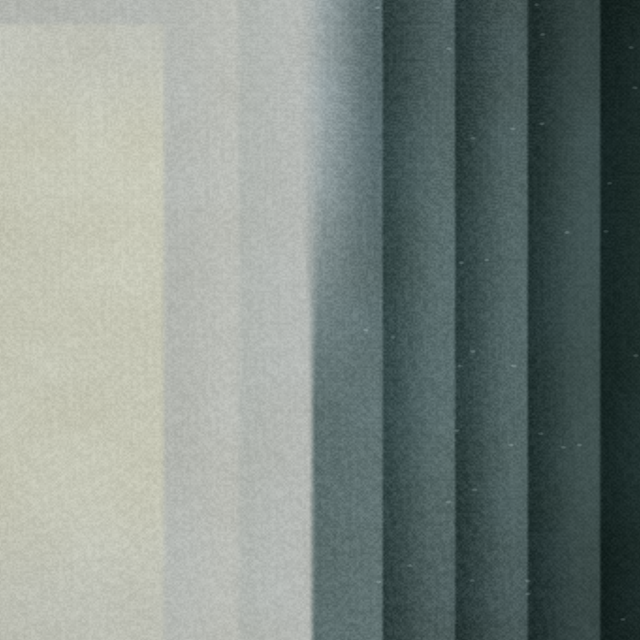
Reproduce this texture procedurally as a Shadertoy shader.

```glsl
float hash(vec2 p) {
    return fract(sin(dot(p, vec2(127.1, 311.7))) * 43758.5453);
}

float valueNoise(vec2 p) {
    vec2 cell = floor(p), f = fract(p);
    f = f * f * (3.0 - 2.0 * f);
    return mix(mix(hash(cell), hash(cell + vec2(1, 0)), f.x),
               mix(hash(cell + vec2(0, 1)), hash(cell + vec2(1, 1)), f.x), f.y);
}

float edge(float x, float at, float softness) {
    return smoothstep(at - softness, at + softness, x);
}

// Pale panel with a grey strip along the top and two grey folds beside it
vec3 paleSide(vec2 uv) {
    vec3 cream = mix(vec3(0.75, 0.76, 0.72), vec3(0.775, 0.78, 0.715), smoothstep(0.0, 0.3, uv.y));
    cream = mix(cream, vec3(0.74, 0.75, 0.72), 0.7 * smoothstep(0.75, 0.96, uv.y));
    cream += 0.025 * (valueNoise(uv * 5.0) - 0.5);
    vec3 color = mix(cream, vec3(0.69, 0.705, 0.69), 0.8 * edge(uv.y, 0.962, 0.006));
    vec3 fold = mix(vec3(0.705, 0.72, 0.70), vec3(0.73, 0.74, 0.715), smoothstep(0.256, 0.371, uv.x));
    color = mix(color, fold, edge(uv.x, 0.256, 0.006));
    fold = mix(vec3(0.69, 0.71, 0.69), vec3(0.71, 0.725, 0.71), smoothstep(0.371, 0.47, uv.x));
    return mix(color, fold, edge(uv.x, 0.373, 0.007));
}

// Blue-grey fold that melts into the pale side towards the top
vec3 middleFold(vec2 uv) {
    float across = clamp((uv.x - 0.485) / 0.113, 0.0, 1.0);
    float lift = smoothstep(0.3, 0.85, uv.y);
    vec3 left = mix(vec3(0.36, 0.43, 0.43), vec3(0.61, 0.655, 0.66), lift);
    vec3 right = mix(vec3(0.38, 0.45, 0.45), vec3(0.35, 0.42, 0.43), lift);
    return mix(left, right, smoothstep(0.0, 1.0, across));
}

// Dark pleats, each shadowed at its left edge
vec3 darkPleat(vec2 uv, float index) {
    float across = clamp((uv.x - 0.598 - index * 0.1133) / 0.1133, 0.0, 1.0);
    float depth = index / 3.0;
    vec3 shadow = mix(vec3(0.18, 0.25, 0.25), vec3(0.08, 0.135, 0.13), depth);
    vec3 lit = mix(vec3(0.33, 0.40, 0.40), vec3(0.13, 0.19, 0.18), depth * depth);
    vec3 color = mix(shadow, lit, smoothstep(-0.15, 0.85, across));
    float sheen = smoothstep(0.0, 0.3, uv.y) * (1.0 - smoothstep(0.65, 1.0, uv.y));
    return color * (0.93 + 0.13 * sheen);
}

void mainImage(out vec4 fragColor, in vec2 fragCoord) {
    vec2 uv = fragCoord / iResolution.xy;
    float pixel = 1.0 / iResolution.x;

    float softness = mix(0.007, 0.025, smoothstep(0.35, 0.8, uv.y));
    vec3 color = mix(paleSide(uv), middleFold(uv), edge(uv.x, 0.488, softness));
    for (int i = 0; i < 4; i++) {
        float start = 0.598 + float(i) * 0.1133;
        color = mix(color, darkPleat(uv, float(i)), edge(uv.x, start, 0.002 + pixel));
    }

    // Mottling and paper grain
    float dark = edge(uv.x, 0.488, 0.02);
    color += 0.025 * (valueNoise(uv * 14.0) - 0.5) * vec3(0.7, 0.9, 1.2);
    float grain = valueNoise(uv * 340.0) + 0.6 * valueNoise(uv * 170.0 + 31.0) - 0.8;
    color += grain * mix(0.055, 0.07, dark) * (1.0 - 0.45 * edge(uv.x, 0.85, 0.1));

    // Fine woven screen on the dark cloth
    color += 0.007 * dark * sin(uv.x * 760.0) * sin(uv.y * 760.0);

    // Sparse pale flecks
    vec2 grid = uv * 48.0, cell = floor(grid);
    vec2 center = 0.25 + 0.5 * vec2(hash(cell + 3.0), hash(cell + 8.0));
    float fleck = 1.0 - smoothstep(0.04, 0.2, length((fract(grid) - center) * vec2(0.7, 1.2)));
    color += 0.12 * fleck * dark * step(0.97, hash(cell + 17.0));

    fragColor = vec4(clamp(color, 0.0, 1.0), 1.0);
}
```
